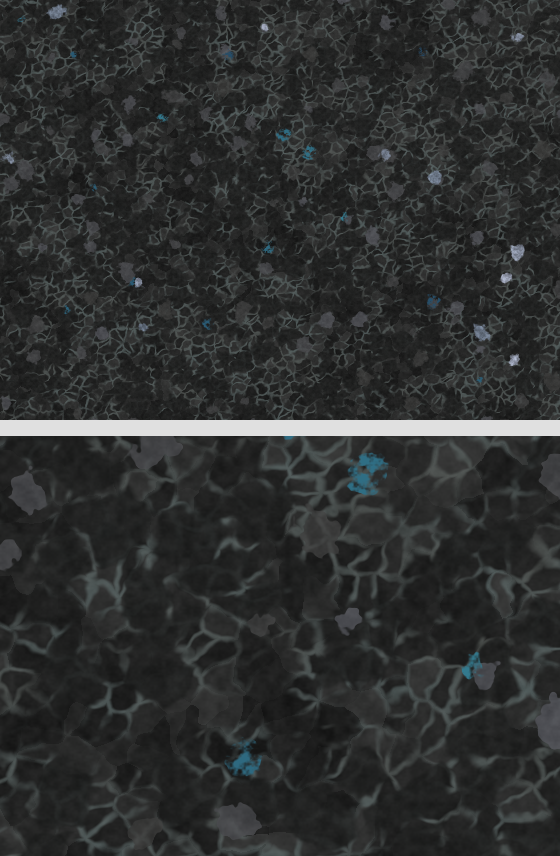
Top, the full canvas; bottom, a detail of the centre.
This texture is drawn by a WebGL 1 fragment shader. Its source:

```glsl
precision highp float;
uniform vec2 u_resolution;

float hash(vec2 p) {
  return fract(sin(dot(p, vec2(127.1, 311.7))) * 43758.5453);
}

vec2 hash2(vec2 p) {
  return vec2(hash(p), hash(p + 57.3));
}

float noise(vec2 p) {
  vec2 i = floor(p), f = fract(p);
  f = f * f * (3.0 - 2.0 * f);
  return mix(mix(hash(i), hash(i + vec2(1, 0)), f.x),
             mix(hash(i + vec2(0, 1)), hash(i + vec2(1, 1)), f.x), f.y);
}

float fbm(vec2 p) {
  return 0.55 * noise(p) + 0.3 * noise(p * 2.1 + 7.0) + 0.15 * noise(p * 4.3 + 19.0);
}

// Voronoi cell: x = distance to the border, y = random tone of the grain
vec2 grains(vec2 p) {
  vec2 cell = floor(p), f = fract(p), nearest = vec2(0.0), id = vec2(0.0);
  float best = 9.0, border = 9.0;
  for (int j = -1; j <= 1; j++)
    for (int i = -1; i <= 1; i++) {
      vec2 g = vec2(i, j);
      vec2 r = g + hash2(cell + g) - f;
      if (dot(r, r) < best) {
        best = dot(r, r);
        nearest = r;
        id = cell + g;
      }
    }
  for (int j = -2; j <= 2; j++)
    for (int i = -2; i <= 2; i++) {
      vec2 g = vec2(i, j);
      vec2 r = g + hash2(cell + g) - f;
      vec2 d = r - nearest;
      if (dot(d, d) > 0.0001)
        border = min(border, dot(0.5 * (r + nearest), normalize(d)));
    }
  return vec2(border, hash(id + 31.7));
}

// Scattered rounded crystals: x = coverage, y = random tone
vec2 crystals(vec2 p, float scale, float share, float size, float seed) {
  vec2 q = p * scale, cell = floor(q);
  vec2 result = vec2(0.0);
  float ragged = (fbm(p * 70.0 + seed) - 0.5) * size * 1.3;
  float soft = 1.2 * scale / u_resolution.y;
  for (int j = -1; j <= 1; j++)
    for (int i = -1; i <= 1; i++) {
      vec2 c = cell + vec2(i, j) + seed;
      vec2 d = q - cell - vec2(i, j) - hash2(c);
      float angle = 6.283 * hash(c + 3.1);
      d = mat2(cos(angle), -sin(angle), sin(angle), cos(angle)) * d;
      d.x *= 0.75 + 0.5 * hash(c + 5.9);
      float radius = size * mix(0.45, 1.0, hash(c + 9.4));
      float cover = 1.0 - smoothstep(-soft, soft, length(d) + ragged - radius);
      cover *= step(hash(c + 14.2), share);
      if (cover > result.x) result = vec2(cover, hash(c + 21.6));
    }
  return result;
}

void main() {
  vec2 p = gl_FragCoord.xy / u_resolution.y;
  float cloud = fbm(p * 9.0);
  float grit = fbm(p * 150.0);

  // Warped, slightly slanted grain space
  vec2 warp = vec2(fbm(p * 38.0), fbm(p * 38.0 + 40.0)) - 0.5;
  vec2 q = mat2(0.85, -0.53, 0.53, 0.85) * (p + warp * 0.022);
  q.x *= 0.8;
  vec2 fine = grains(q * 52.0);
  vec2 coarse = grains(q * 25.0 + 13.0);

  // Dark ground and its fine grains
  float tone = mix(0.118, 0.205, fine.y * fine.y) + (cloud - 0.5) * 0.07;
  vec3 color = tone * vec3(0.99, 1.0, 0.99);

  // Pale mineral veins between the grains
  float vein = 1.0 - smoothstep(0.02, 0.2, fine.x);
  vein *= smoothstep(0.25, 0.68, fbm(p * 42.0 + 80.0) + (cloud - 0.5) * 0.5);
  vec3 veinColor = mix(vec3(0.31, 0.325, 0.315), vec3(0.34, 0.39, 0.39), noise(p * 30.0));
  color = mix(color, veinColor, vein * 0.85);

  // Large black grains cover the veins
  float black = smoothstep(0.02, 0.14, coarse.x) * step(0.6, coarse.y);
  color = mix(color, vec3(0.122, 0.125, 0.123), black * 0.85);
  color += (grit - 0.5) * 0.075;

  // Muted grey feldspar
  vec2 grey = crystals(p, 12.0, 0.42, 0.24, 3.0);
  vec3 greyColor = mix(vec3(0.23, 0.23, 0.225), vec3(0.33, 0.335, 0.36), grey.y);
  color = mix(color, greyColor + (grit - 0.5) * 0.09, grey.x * 0.8);

  // Rare blue and silver glints
  vec2 blue = crystals(p, 13.0, 0.06, 0.2, 41.0);
  vec3 blueColor = mix(vec3(0.14, 0.27, 0.38), vec3(0.2, 0.48, 0.56), blue.y);
  color = mix(color, blueColor, blue.x * smoothstep(0.3, 0.65, grit));
  vec2 silver = crystals(p, 14.0, 0.06, 0.23, 77.0);
  vec3 silverColor = mix(vec3(0.42, 0.47, 0.54), vec3(0.68, 0.7, 0.78), silver.y);
  color = mix(color, silverColor * (0.6 + 0.8 * grit), silver.x * 0.9);

  gl_FragColor = vec4(color, 1.0);
}
```
